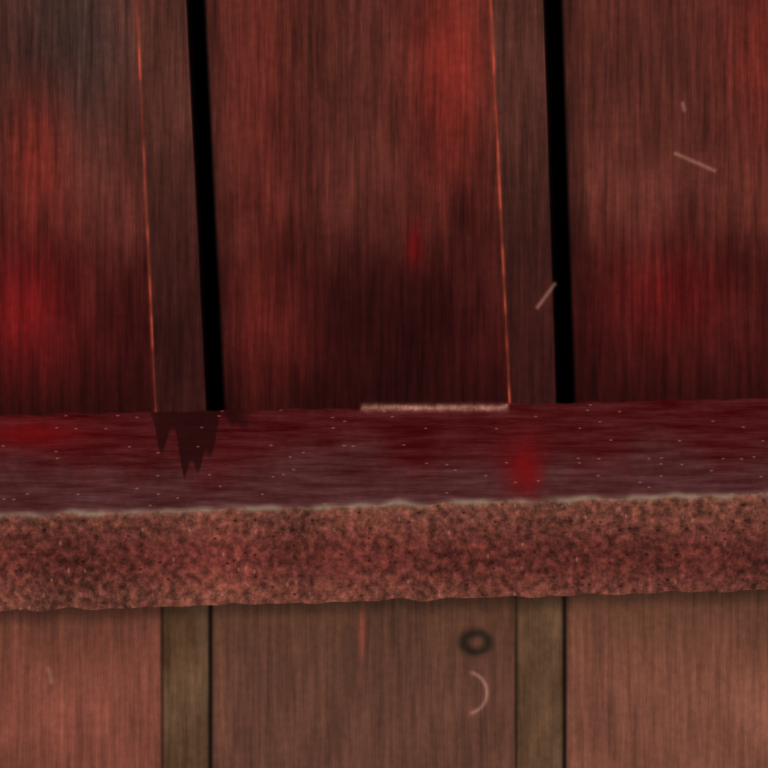
This texture is drawn by a WebGL 2 fragment shader. Its source:

```glsl
#version 300 es
precision highp float;
uniform vec2 u_resolution;
out vec4 outColor;

const vec3 DARK = vec3(0.14, 0.045, 0.045);
const vec3 BROWN = vec3(0.33, 0.16, 0.13);
const vec3 RED = vec3(0.46, 0.15, 0.12);
const vec3 CRIMSON = vec3(0.44, 0.06, 0.07);
const vec3 PALE = vec3(0.62, 0.43, 0.37);

float hash(vec2 p) {
  vec3 q = fract(p.xyx * 0.1031);
  q += dot(q, q.yzx + 33.33);
  return fract((q.x + q.y) * q.z);
}

float gradientNoise(vec2 p) {
  vec2 cell = floor(p), f = fract(p), w = f * f * (3.0 - 2.0 * f);
  float total = 0.0;
  for (int i = 0; i < 4; i++) {
    vec2 corner = vec2(i & 1, i >> 1);
    float angle = 6.2832 * hash(cell + corner + 57.0);
    vec2 weight = mix(1.0 - w, w, corner);
    total += weight.x * weight.y * dot(vec2(cos(angle), sin(angle)), f - corner);
  }
  return total * 1.5;
}

float fbm(vec2 p) {
  float sum = 0.0, amp = 0.55;
  for (int i = 0; i < 5; i++) {
    sum += amp * gradientNoise(p);
    p = p * 2.03 + 17.3;
    amp *= 0.55;
  }
  return sum;
}

float band(float v, float lo, float hi, float soft) {
  return smoothstep(lo - soft, lo + soft, v) * (1.0 - smoothstep(hi - soft, hi + soft, v));
}

float line(float v, float center, float width) {
  float d = (v - center) / width;
  return exp(-d * d);
}

float below(float y, float edge, float soft) {
  return 1.0 - smoothstep(edge - soft, edge + soft, y);
}

// Soft elliptical patch of paint
vec3 patchOf(vec3 c, vec3 paint, float amount, vec2 p, vec2 center, vec2 radius) {
  vec2 d = (p - center) / radius;
  return mix(c, paint, amount * exp(-dot(d, d)));
}

vec3 scratch(vec3 c, vec2 p, vec2 a, vec2 b) {
  vec2 ab = b - a;
  float t = clamp(dot(p - a, ab) / dot(ab, ab), 0.0, 1.0);
  return mix(c, PALE, 0.6 * line(length(p - a - ab * t), 0.0, 0.003));
}

// Sparse specks, one candidate per grid cell
float flecks(vec2 p, vec2 grid, float density) {
  vec2 q = p * grid, cell = floor(q);
  vec2 center = 0.3 + 0.4 * vec2(hash(cell), hash(cell + 31.0));
  return step(1.0 - density, hash(cell + 73.0)) * (1.0 - smoothstep(0.04, 0.28, length(q - cell - center)));
}

vec3 upperBoards(vec2 p, float stain) {
  vec3 c = mix(vec3(0.24, 0.075, 0.07), BROWN, smoothstep(0.5, 0.86, p.y + 0.12 * stain));
  c = patchOf(c, vec3(0.27, 0.20, 0.18), 0.85, p, vec2(0.09, 0.95), vec2(0.10, 0.13));
  c = patchOf(c, RED, 0.75, p, vec2(0.045, 0.80), vec2(0.045, 0.10));
  c = patchOf(c, CRIMSON, 0.6, p, vec2(0.03, 0.60), vec2(0.07, 0.09));
  c = patchOf(c, RED, 0.4, p, vec2(0.34, 0.87), vec2(0.06, 0.24));
  c = patchOf(c, RED, 0.6, p, vec2(0.36, 0.55), vec2(0.05, 0.09));
  c = patchOf(c, RED, 0.9, p, vec2(0.585, 0.90), vec2(0.055, 0.17));
  c = patchOf(c, DARK, 0.75, p, vec2(0.51, 0.58), vec2(0.11));
  c = patchOf(c, RED, 0.6, p, vec2(1.0, 0.93), vec2(0.06, 0.13));
  c = patchOf(c, CRIMSON, 0.4, p, vec2(0.87, 0.62), vec2(0.08, 0.06));
  c = patchOf(c, CRIMSON, 0.7, p, vec2(0.54, 0.68), vec2(0.01, 0.03));
  return c * mix(0.75, 1.0, smoothstep(0.46, 0.56, p.y));
}

// Raised strip with a worn left edge and a shadow on its right
vec3 upperBatten(vec3 c, vec2 p, float left, float right, float px) {
  c *= 1.0 - 0.8 * band(p.x, right, right + 0.025, 0.004) - 0.2 * band(p.x, right, right + 0.045, 0.012);
  vec3 face = mix(vec3(0.21, 0.09, 0.08), vec3(0.31, 0.17, 0.14), smoothstep(0.5, 0.95, p.y));
  c = mix(c, face, band(p.x, left, right, px));
  float wear = 0.4 + 0.6 * smoothstep(-0.2, 0.3, gradientNoise(vec2(left * 9.0, p.y * 22.0)));
  return mix(c, vec3(0.60, 0.24, 0.17), wear * line(p.x, left, 0.0022));
}

vec3 lowerBoards(vec2 p, float stain, float px) {
  vec3 c = mix(vec3(0.47, 0.26, 0.21), vec3(0.37, 0.235, 0.185), smoothstep(0.21, 0.27, p.x));
  c = mix(c, vec3(0.47, 0.285, 0.225), smoothstep(0.72, 0.75, p.x));
  c = mix(c, vec3(0.31, 0.20, 0.14), smoothstep(0.10, 0.24, p.y + 0.08 * stain) * 0.55);
  for (int i = 0; i < 2; i++) {
    float left = 0.211 + 0.461 * float(i);
    c = mix(c, vec3(0.33, 0.23, 0.16) + 0.08 * stain, band(p.x, left, left + 0.063, px));
    c *= 1.0 - 0.7 * line(p.x, left + 0.063, 0.0035) - 0.4 * line(p.x, left, 0.0025);
  }
  // Knot, curl and scratches
  vec2 knot = p - vec2(0.619, 0.163) + 0.006 * stain;
  c = mix(c, vec3(0.12, 0.10, 0.08), 0.75 * line(length(knot * vec2(1.0, 1.3)), 0.016, 0.008));
  vec2 curl = p - vec2(0.607, 0.098);
  c = mix(c, PALE, 0.8 * line(length(curl), 0.027, 0.003) * smoothstep(0.0, 0.012, curl.x));
  c = patchOf(c, vec3(0.60, 0.29, 0.23), 0.7, p, vec2(0.472, 0.175), vec2(0.005, 0.032));
  return scratch(c, p, vec2(0.063, 0.13), vec2(0.067, 0.112));
}

vec3 ledgeTop(vec2 p, float edge, float stain) {
  vec3 c = mix(vec3(0.30, 0.15, 0.15), vec3(0.28, 0.075, 0.08), smoothstep(0.02, 0.09, p.y - edge + 0.05 * stain));
  c += 0.09 * fbm(p * vec2(12.0, 110.0));
  c = patchOf(c, CRIMSON, 0.75, p, vec2(0.04, 0.435), vec2(0.07, 0.018));
  c = patchOf(c, CRIMSON, 0.9, p, vec2(0.685, 0.39), vec2(0.025 + 0.02 * stain, 0.04));
  // Dark stain with hanging drips
  float reach = 0.395 + 0.9 * abs(p.x - 0.25) + 0.035 * gradientNoise(vec2(p.x * 75.0, 2.5));
  c = mix(c, DARK, 0.8 * smoothstep(-0.006, 0.008, p.y - reach) * band(p.x, 0.195, 0.32, 0.015));
  return mix(c, PALE, 0.45 * flecks(p, vec2(75.0, 130.0), 0.07));
}

void main() {
  vec2 p = gl_FragCoord.xy / u_resolution;
  float px = 1.0 / u_resolution.y, drop = 1.0 - p.y;
  float stain = fbm(p * vec2(9.0, 6.0)), grain = fbm(p * vec2(130.0, 9.0)), grit = fbm(p * 95.0);
  float slope = 0.028 * p.x + 0.004 * gradientNoise(vec2(p.x * 28.0, 3.0));
  float back = 0.459 + 0.8 * slope, lip = 0.329 + slope, under = 0.204 + slope;

  // Boards above the ledge
  vec3 c = upperBoards(p, stain);
  c = upperBatten(c, p, 0.178 + 0.046 * drop, 0.242 + 0.049 * drop, px);
  c = upperBatten(c, p, 0.639 + 0.047 * drop, 0.707 + 0.032 * drop, px);
  c *= 1.0 + 0.35 * grain + 0.3 * stain;
  c = scratch(c, p, vec2(0.889, 0.865), vec2(0.891, 0.857));
  c = scratch(c, p, vec2(0.88, 0.80), vec2(0.93, 0.778));
  c = scratch(c, p, vec2(0.70, 0.60), vec2(0.722, 0.63));

  // Ledge: top face, chalky streak, front face, worn lip
  c = mix(c, ledgeTop(p, lip, stain), below(p.y, back, 0.002));
  c = mix(c, PALE, band(p.x, 0.47, 0.662, 0.004) * line(p.y, 0.469, 0.005) * (0.8 + 0.5 * grit));
  vec3 front = mix(vec3(0.43, 0.25, 0.20), vec3(0.36, 0.17, 0.145), line(p.y, 0.275, 0.045));
  front *= 1.0 + 0.55 * grit + 0.3 * stain;
  front = mix(front, PALE, 0.5 * flecks(p, vec2(95.0, 60.0), 0.07));
  front = mix(front, DARK, 0.5 * flecks(p, vec2(80.0, 95.0), 0.10));
  c = mix(c, front, below(p.y, lip, px));
  float wear = smoothstep(-0.35, 0.25, gradientNoise(vec2(p.x * 22.0, 8.0)));
  c = mix(c, vec3(0.54, 0.45, 0.38), (0.3 + 0.55 * wear) * line(p.y, lip, 0.0045));

  // Boards below, shaded under the ledge
  vec3 lower = lowerBoards(p, stain, px) * (1.0 + 0.22 * grain + 0.25 * stain);
  lower *= 1.0 - 0.3 * smoothstep(under - 0.025, under, p.y);
  c = mix(c, lower, below(p.y, under, px));
  outColor = vec4(c * (1.0 + 0.1 * grit), 1.0);
}
```
